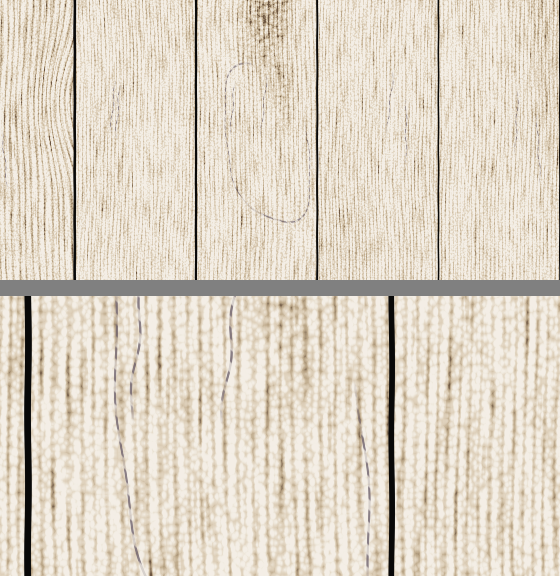
Top, the full canvas; bottom, a detail of the centre.
Write a Shadertoy shader that draws this texture.

```glsl
// Pale weathered vertical planks with dark gaps, a knot, a brown stain and fine scratches.
// Lengths are in units of the canvas height.

const float TAU = 6.2831853;
const float PLANK_WIDTH = 0.433;
const float FIRST_GAP = 0.267;

const vec3 CREAM  = vec3(0.955, 0.935, 0.9);
const vec3 BEIGE  = vec3(0.87, 0.815, 0.73);
const vec3 TAN    = vec3(0.74, 0.66, 0.54);
const vec3 UMBER  = vec3(0.42, 0.33, 0.25);
const vec3 GAP    = vec3(0.03, 0.03, 0.03);
const vec3 VIOLET = vec3(0.40, 0.35, 0.40);

vec2 hash2(vec2 p) {
    p = vec2(dot(p, vec2(127.1, 311.7)), dot(p, vec2(269.5, 183.3)));
    return fract(sin(p) * 43758.545);
}

// Distance to the nearest scattered cell point, about 0 to 1
float cellular(vec2 p) {
    vec2 cell = floor(p), f = fract(p);
    float nearest = 2.0;
    for (int j = -1; j <= 1; j++)
        for (int i = -1; i <= 1; i++) {
            vec2 o = vec2(i, j);
            vec2 d = o + hash2(cell + o) - f;
            nearest = min(nearest, dot(d, d));
        }
    return sqrt(nearest);
}

// Soft elliptical spot: 1 at its centre, fading outward
float spot(vec2 p, vec2 centre, vec2 radius) {
    vec2 q = (p - centre) / radius;
    return exp(-dot(q, q));
}

float stroke(float d, float halfWidth, float px) {
    return 1.0 - smoothstep(halfWidth - 0.6 * px, halfWidth + 0.6 * px, abs(d));
}

vec3 woodRamp(float tone) {
    vec3 c = mix(CREAM, BEIGE, smoothstep(0.1, 0.5, tone));
    c = mix(c, TAN, smoothstep(0.45, 0.8, tone));
    return mix(c, UMBER, smoothstep(0.75, 1.15, tone));
}

// Darkness of the bare wood; g runs across the bent grain
float grainTone(float g, vec2 p, float plank) {
    float seed = plank * 17.3;
    float wide = plank < 0.5 ? 1.0 : 0.0;
    float frequency = mix(72.0 + 9.0 * sin(plank * 2.3), 42.0, wide);
    float drift = cellular(vec2(g * 16.0 + seed, p.y * 1.5));
    float ring = 0.5 + 0.5 * sin(TAU * frequency * g + 3.5 * drift);
    float fibre = cellular(vec2(g * 115.0 + seed, p.y * 10.0 + seed)) - 0.45;
    float grit = cellular(p * vec2(150.0, 125.0)) - 0.45;
    float cloud = cellular(vec2(g * 8.0 + seed, p.y * 1.3 + seed)) - 0.45;
    // Sparse thin dark slivers along the grain
    float sliver = 1.0 - smoothstep(0.06, 0.2, cellular(vec2(g * 55.0 + seed, p.y * 4.0)));
    float strength = mix(0.37 + 0.15 * cloud, 0.5, wide);
    return 0.18 + strength * ring * ring * ring + 0.48 * fibre + 0.52 * grit
         + 0.13 * cloud + 0.3 * sliver;
}

// Brown wrinkled stain with a weaker trail running down
float stainTone(vec2 p) {
    float x = p.x + 0.018 * sin(p.y * 17.0) + 0.01 * sin(p.y * 41.0);
    float body = spot(vec2(x, p.y), vec2(0.945, 0.98), vec2(0.075, 0.2));
    float trail = spot(vec2(x, p.y), vec2(1.0, 0.66), vec2(0.03, 0.25));
    float wrinkle = cellular(vec2(x * 38.0, p.y * 55.0));
    return body * (0.9 * wrinkle - 0.02) + trail * 0.4 * wrinkle;
}

// Thin broken scratches, two upright ones on each plank
float scratches(vec2 p, float px) {
    float ink = 0.0;
    for (int i = 0; i < 10; i++) {
        vec2 h = hash2(vec2(float(i), 7.0));
        float x = FIRST_GAP + PLANK_WIDTH * (float(i / 2) - 0.85 + 0.7 * h.x);
        float y = p.y - mix(0.4, 0.65, h.y);
        float path = p.x - x - (h.y - 0.5) * 0.25 * y - 0.003 * sin(y * 60.0 + h.x * TAU);
        float extent = 1.0 - smoothstep(0.06, 0.09 + 0.06 * h.x, abs(y));
        ink = max(ink, stroke(path, 0.0014, px) * extent);
    }
    // Long open loop on the middle plank, squarer and slightly tilted
    vec2 q = (p - vec2(0.955, 0.49)) / vec2(0.145, 0.27);
    q.x += 0.12 * q.y + 0.02 * sin(q.y * 9.0);
    q.y += 0.18 * q.x;
    float radius = pow(dot(pow(abs(q), vec2(3.0)), vec2(1.0)), 0.3333);
    float opening = smoothstep(-0.6, -0.1, q.x) * smoothstep(0.2, 0.5, q.y);
    ink = max(ink, stroke((radius - 1.0) * 0.16, 0.0014, px) * (1.0 - opening));
    float dash = smoothstep(-0.5, 0.3, sin(p.y * 230.0 + p.x * 190.0));
    return ink * mix(0.2, 0.75, dash);
}

void mainImage(out vec4 fragColor, in vec2 fragCoord) {
    float px = 1.0 / iResolution.y;
    vec2 p = fragCoord * px;

    // Plank number and signed distance to the nearest gap
    float across = (p.x - FIRST_GAP) / PLANK_WIDTH;
    float plank = floor(across) + 1.0;
    float gapIndex = floor(across + 0.5);
    float gapDistance = (across - gapIndex) * PLANK_WIDTH + 0.0005 * sin(p.y * 37.0 + gapIndex);

    // Grain bends gently, and strongly around the knot on the first plank
    float first = plank < 0.5 ? 1.0 : 0.0;
    float g = p.x + 0.006 * sin(p.y * 4.0 + plank * 2.0) + 0.002 * sin(p.y * 13.0 + plank);
    g += first * 0.085 * spot(p, vec2(0.275, 0.64), vec2(0.13, 0.21));

    float tone = grainTone(g, p, plank);
    tone += first * 0.4 * spot(p, vec2(0.268, 0.65), vec2(0.015, 0.1));
    if (plank == 2.0) tone += stainTone(p);
    tone += 0.2 * spot(p, vec2(1.94, 0.75), vec2(0.05, 0.36));
    tone += 0.2 * exp(-abs(gapDistance) / 0.007);

    vec3 colour = woodRamp(tone);
    colour = mix(colour, VIOLET, scratches(p, px));
    float gapHalfWidth = mix(0.0046, 0.0022, clamp(gapIndex / 4.0, 0.0, 1.0));
    colour = mix(colour, GAP, stroke(gapDistance, gapHalfWidth, px));
    fragColor = vec4(colour, 1.0);
}
```
